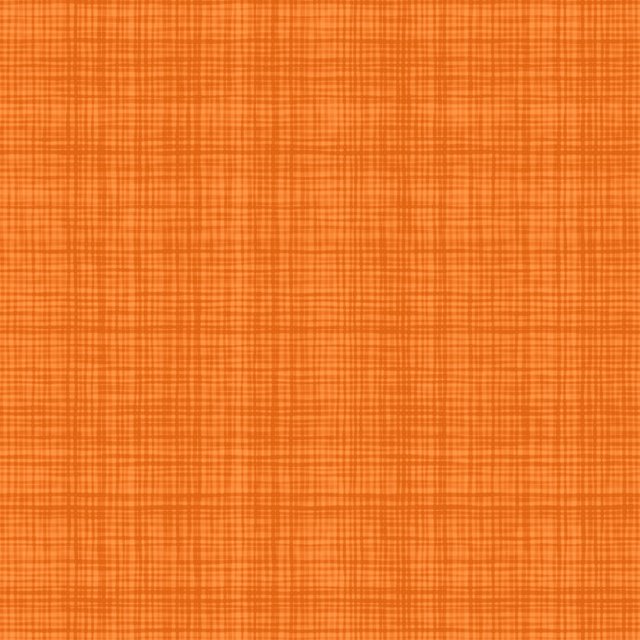
This texture is drawn by a Shadertoy shader. Its source:

```glsl
// Orange woven cloth: fine uneven crosshatch of dark threads over pale gaps.

const vec3 DARK_ORANGE = vec3(0.88, 0.40, 0.08);
const vec3 MID_ORANGE  = vec3(0.95, 0.475, 0.155);
const vec3 PALE_ORANGE = vec3(1.00, 0.60, 0.28);

const float WARP_COUNT = 107.0;  // upright threads across the canvas
const float WEFT_COUNT = 103.0;  // level threads up the canvas
const float JITTER     = 0.40;   // uneven spacing, in thread pitches
const float WOBBLE     = 0.13;   // sideways drift, in thread pitches
const float SOFTNESS   = 0.19;   // edge blur, in thread pitches
const float GAP_TONE   = 0.93;   // brightness of bare gaps
const float WARP_DEPTH = 0.74;
const float WEFT_DEPTH = 0.78;
const float BAND_DEPTH = 0.10;   // broad light and dark stripes
const float FLECK      = 0.14;   // mottling of the fibres

float hash(vec2 p) {
    vec3 q = fract(vec3(p.xyx) * 0.1031);
    q += dot(q, q.yzx + 33.33);
    return fract((q.x + q.y) * q.z);
}

// Layered sines, about -1 to 1
float waves(float x, float phase) {
    return 0.5 * sin(x + phase)
         + 0.3 * sin(2.3 * x + 1.7 * phase)
         + 0.2 * sin(4.9 * x + 2.9 * phase);
}

// Coverage by one set of threads; p.x runs across them, p.y along them
float threads(vec2 p, float count, float seed) {
    float across = p.x * count;
    float blur = max(SOFTNESS, 0.7 * count / iResolution.y);
    float cover = 0.0;
    for (int k = -1; k <= 1; k++) {
        float id = floor(across) + float(k);
        float phase = 6.2832 * hash(vec2(id, seed));
        float centre = id + 0.5 + JITTER * (hash(vec2(id, seed + 7.0)) - 0.5)
                     + WOBBLE * waves(p.y * 19.0, phase);
        float halfWidth = mix(0.18, 0.36, hash(vec2(id, seed + 13.0)))
                        + 0.05 * waves(p.y * 43.0, phase + 2.0);
        float strength = mix(0.42, 0.95, hash(vec2(id, seed + 19.0)))
                       + 0.18 * waves(p.y * 31.0, phase + 4.0);
        float shape = 1.0 - smoothstep(halfWidth - blur, halfWidth + blur,
                                       abs(across - centre));
        cover = max(cover, strength * shape);
    }
    return cover;
}

// Smoothly joined random cells, -0.5 to 0.5
float flecks(vec2 p) {
    vec2 cell = floor(p);
    vec2 f = smoothstep(0.0, 1.0, fract(p));
    float low  = mix(hash(cell), hash(cell + vec2(1, 0)), f.x);
    float high = mix(hash(cell + vec2(0, 1)), hash(cell + vec2(1, 1)), f.x);
    return mix(low, high, f.y) - 0.5;
}

void mainImage(out vec4 fragColor, in vec2 fragCoord) {
    vec2 uv = fragCoord / iResolution.y;

    // Weave
    float warp = threads(uv, WARP_COUNT, 3.0);
    float weft = threads(uv.yx, WEFT_COUNT, 41.0);
    float tone = GAP_TONE - WARP_DEPTH * warp - WEFT_DEPTH * weft;

    // Broad stripes and fine mottling
    tone += BAND_DEPTH * (waves(uv.x * 37.0, 0.8) + waves(uv.y * 45.0, 2.1));
    tone += FLECK * flecks(uv * vec2(130.0, 150.0));
    tone = clamp(tone, 0.0, 1.0);

    // Colour ramp
    vec3 color = mix(DARK_ORANGE, MID_ORANGE, clamp(tone / 0.4, 0.0, 1.0));
    color = mix(color, PALE_ORANGE, clamp((tone - 0.4) / 0.6, 0.0, 1.0));
    fragColor = vec4(color, 1.0);
}
```
